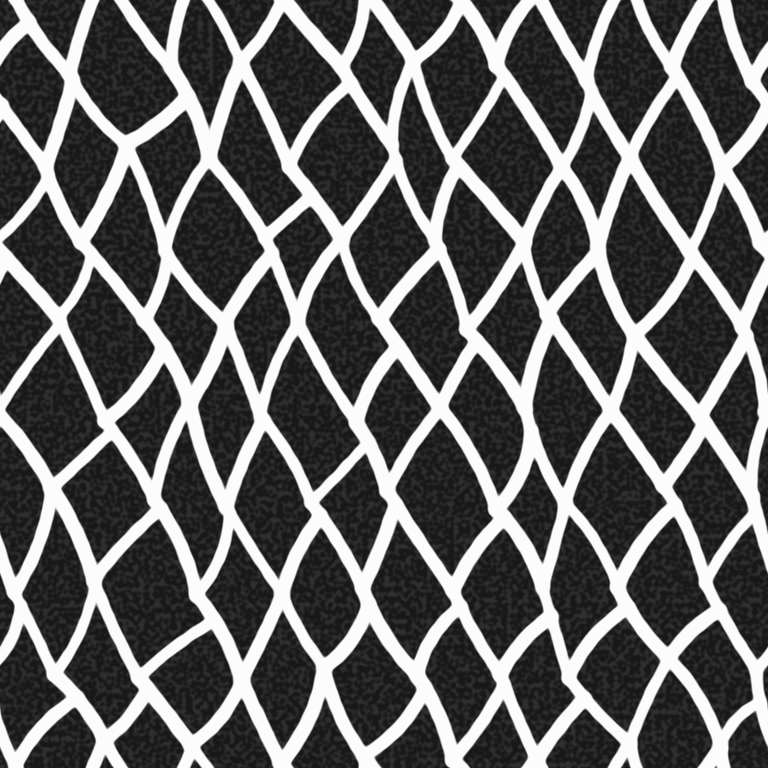
This pattern is drawn by a three.js fragment shader. Its source:

```glsl
#define REPEATS 9.0
#define LEAN vec2(5.0, 4.0)
#define ORIGIN vec2(0.037, 0.02)
#define JITTER 0.017
#define BEND 0.010
#define SLIP 0.42
#define HALF_WIDTH 0.0083
#define FILLET 0.0014
#define SOFTNESS 0.0016
#define GRAIN 144.0
#define CORD_COLOR vec3(0.99)

varying vec2 vUv;

vec2 hash2(vec2 p) {
  vec3 q = fract(p.xyx * vec3(0.1031, 0.1030, 0.0973));
  q += dot(q, q.yzx + 33.33);
  return fract((q.xx + q.yz) * q.zy);
}

vec2 signedHash(vec2 p) { return hash2(p) * 2.0 - 1.0; }

// Gradient noise that wraps after a whole number of cells
float cornerSlope(vec2 cell, vec2 corner, vec2 f, float period) {
  float angle = 6.2832 * hash2(mod(cell + corner, period) + 7.0).x;
  return dot(vec2(cos(angle), sin(angle)), f - corner);
}

float gradientNoise(vec2 p, float period) {
  vec2 cell = floor(p), f = p - cell;
  vec2 s = f * f * f * (f * (f * 6.0 - 15.0) + 10.0);
  float low = mix(cornerSlope(cell, vec2(0, 0), f, period),
                  cornerSlope(cell, vec2(1, 0), f, period), s.x);
  float high = mix(cornerSlope(cell, vec2(0, 1), f, period),
                   cornerSlope(cell, vec2(1, 1), f, period), s.x);
  return mix(low, high, s.y);
}

// Lattice: x counts falling cords, y counts rising cords
vec2 toLattice(vec2 p) {
  p -= ORIGIN;
  return REPEATS * p.x + vec2(LEAN.x, -LEAN.y) * p.y;
}

vec2 wrappedId(vec2 n) {
  vec2 id = vec2(dot(n, LEAN.yx), n.x - n.y);
  return floor(mod(id + 0.5, vec2(REPEATS * REPEATS, REPEATS)));
}

vec2 knot(vec2 n) {
  vec2 place = vec2(dot(n, LEAN.yx) / REPEATS, n.x - n.y) / REPEATS;
  return ORIGIN + place + JITTER * signedHash(wrappedId(n));
}

vec2 arcPoint(vec2 a, vec2 b, float bend, float t) {
  vec2 d = b - a;
  return a + d * t + normalize(vec2(-d.y, d.x)) * bend * 4.0 * t * (1.0 - t);
}

float arcDistance(vec2 p, vec2 a, vec2 b, float bend) {
  vec2 d = b - a;
  float t = clamp(dot(p - a, d) / dot(d, d), 0.0, 1.0);
  return length(p - arcPoint(a, b, bend, t));
}

float fallingBend(vec2 n) {
  return BEND * 0.8 * signedHash(wrappedId(n) + 100.0).x;
}

float cordWidth(vec2 seed) {
  return HALF_WIDTH * (1.0 + 0.17 * signedHash(seed).y);
}

// Smooth union of all nearby cords, rounded where they meet
float netDistance(vec2 p) {
  vec2 base = floor(toLattice(p));
  float total = 0.0;
  for (int i = -1; i <= 1; i++) {
    for (int j = -1; j <= 1; j++) {
      vec2 n = base + vec2(float(i), float(j));
      vec2 id = wrappedId(n), start = knot(n);
      float falling = arcDistance(p, start, knot(n + vec2(0, 1)), fallingBend(n))
                    - cordWidth(id + 100.0);

      // Rising cords slide down the falling cord they end on
      vec2 side = n + vec2(1, 0);
      vec2 traits = hash2(id + 200.0);
      vec2 end = arcPoint(knot(side), knot(side + vec2(0, 1)),
                          fallingBend(side), SLIP * traits.y * traits.y);
      float rising = arcDistance(p, start, end, BEND * (traits.x * 2.0 - 1.0))
                   - cordWidth(id + 300.0);
      total += exp(-falling / FILLET) + exp(-rising / FILLET);
    }
  }
  return -FILLET * log(max(total, 1e-25));
}

void main() {
  // Dark pebbled ground
  float grain = gradientNoise(vUv * GRAIN, GRAIN)
              + 0.3 * gradientNoise(vUv * GRAIN * 0.5, GRAIN * 0.5);
  vec3 ground = vec3(mix(0.095, 0.185, smoothstep(-0.25, 0.45, grain)));

  // Pale cords with slightly uneven edges
  float edge = netDistance(vUv) + 0.0012 * gradientNoise(vUv * 54.0, 54.0);
  float cord = 1.0 - smoothstep(-SOFTNESS, SOFTNESS, edge);
  gl_FragColor = vec4(mix(ground, CORD_COLOR, cord), 1.0);
}
```
